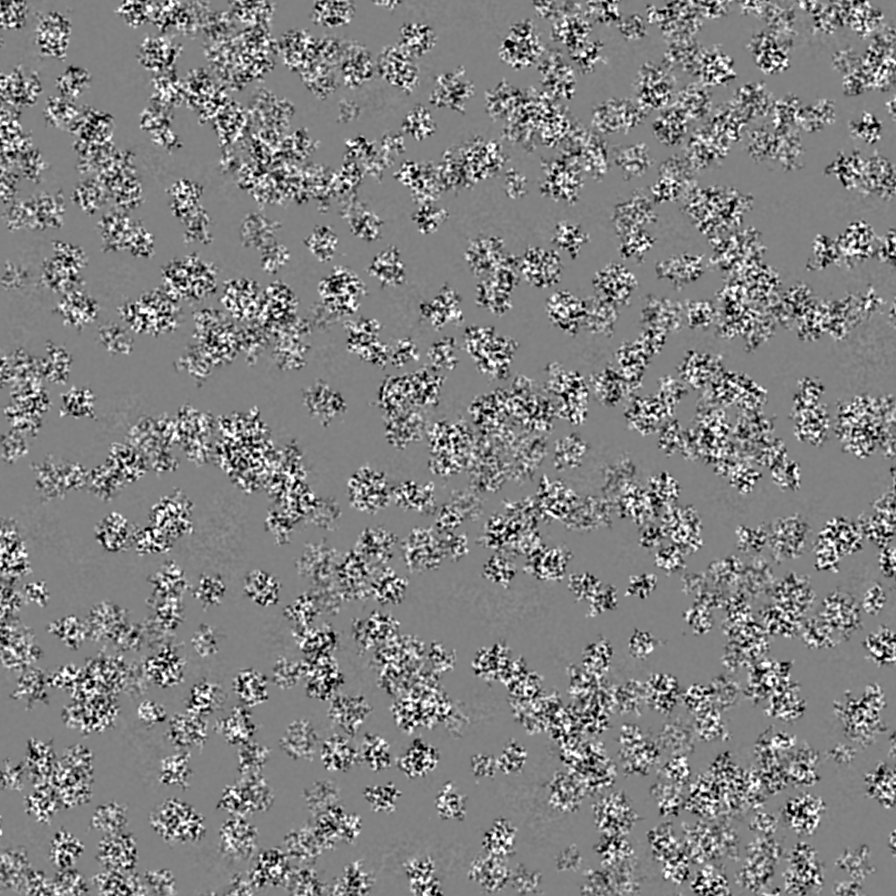
A Shadertoy shader for this texture:

```glsl
const float TAU = 6.2831853;
const float BASE_GREY = 0.508;

vec3 hash3(vec2 cell, float seed) {
    vec3 q = fract(vec3(cell.xyx + seed) * vec3(0.1031, 0.1030, 0.0973));
    q += dot(q, q.yxz + 33.33);
    return fract((q.xxy + q.yzz) * q.zyx);
}

mat2 rotation(float angle) {
    float c = cos(angle), s = sin(angle);
    return mat2(c, s, -s, c);
}

float cornerRamp(vec2 cell, vec2 corner, vec2 local, float seed) {
    float angle = TAU * hash3(cell + corner, seed).x;
    return dot(vec2(cos(angle), sin(angle)), local - corner);
}

float gradientNoise(vec2 p, float seed) {
    vec2 cell = floor(p), f = p - cell;
    vec2 u = f * f * f * (f * (f * 6.0 - 15.0) + 10.0);
    vec2 e = vec2(1.0, 0.0);
    float low = mix(cornerRamp(cell, e.yy, f, seed), cornerRamp(cell, e.xy, f, seed), u.x);
    float high = mix(cornerRamp(cell, e.yx, f, seed), cornerRamp(cell, e.xx, f, seed), u.x);
    return mix(low, high, u.y);
}

// Two rotated fine layers hide the lattice; weak broad ones group the grains
float fineGrain(vec2 p, float frequency) {
    return gradientNoise(rotation(0.55) * p * frequency, 11.0)
         + gradientNoise(rotation(1.27) * p * frequency * 1.12, 47.0)
         + 0.60 * gradientNoise(rotation(0.91) * p * frequency * 0.45, 61.0)
         + 0.32 * gradientNoise(rotation(0.23) * p * frequency * 0.20, 37.0);
}

// Soft round patches, crowded where the slow density noise is high
float clumpStrength(vec2 p, float cells, float share) {
    vec2 q = p * cells, home = floor(q);
    float strength = 0.0;
    for (int j = -1; j <= 1; j++) {
        for (int i = -1; i <= 1; i++) {
            vec2 cell = home + vec2(i, j);
            vec3 place = hash3(cell, 3.0);
            vec3 kind = hash3(cell, 71.0);
            float density = share + 0.75 * gradientNoise(cell * 0.23, 29.0);
            float radius = mix(0.55, 0.90, place.z);
            float dist = length(q - cell - place.xy) / radius;
            float amplitude = mix(0.25, 1.10, sqrt(kind.y));
            float patchValue = amplitude * (1.0 - smoothstep(0.45, 1.0, dist));
            strength = max(strength, patchValue * step(kind.x, density));
        }
    }
    return strength;
}

void mainImage(out vec4 fragColor, in vec2 fragCoord) {
    vec2 p = fragCoord / iResolution.y;

    // Ragged clump outlines
    vec2 warp = vec2(gradientNoise(p * 65.0, 5.0), gradientNoise(p * 65.0, 19.0));
    float clumps = clumpStrength(p + 0.014 * warp, 29.0, 0.56);

    // Faint grain remains between the clumps
    float haze = 0.02 + 0.12 * max(gradientNoise(p * 14.0, 83.0), 0.0);
    float contrast = 0.82 * max(clumps, haze);

    float grey = BASE_GREY + contrast * fineGrain(p, 182.0);
    fragColor = vec4(vec3(clamp(grey, 0.0, 1.0)), 1.0);
}
```
